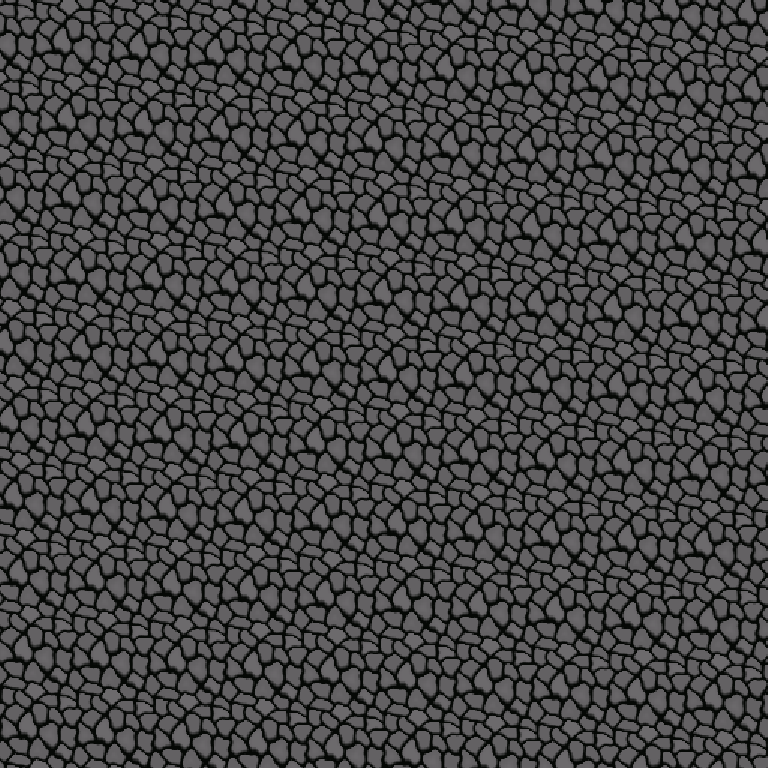
Reproduce this texture procedurally as a three.js fragment shader.

```glsl
// Small grey cobbles with black joints and shaded lower edges, in a slightly skewed repeating tile.
varying vec2 vUv;

#define GRID 512.0                       // texels across the canvas
#define TILES 10.06                      // tile repeats across the canvas
#define SKEW vec2(0.62, 0.70)            // lean of the tile axes
#define STONES vec2(4.0, 5.0)            // stones per tile
#define JITTER 0.6                       // irregularity of the stones
#define JOINT 0.44                       // half width of a joint, in texels
#define SHADE 1.05                       // mean width of the edge shading, in texels
#define ROUNDING 1.7                     // lower values give rounder corners
#define JOINT_COLOR vec3(0.02, 0.03, 0.02)
#define STONE_COLOR vec3(0.388, 0.38, 0.388)
#define LIGHT_COLOR vec3(0.425, 0.415, 0.425)

const float TAU = 6.2831853;

vec2 hash2(vec2 p) {
  vec3 q = fract(p.xyx * vec3(0.1031, 0.1030, 0.0973));
  q += dot(q, q.yzx + 33.33);
  return fract((q.xx + q.yz) * q.zy);
}

// Centre of the stone in a cell; rows are shifted and the layout wraps per tile.
vec2 stoneCentre(vec2 cell) {
  vec2 id = mod(cell, STONES);
  float rowShift = fract(id.y * 0.4);
  return cell + vec2(rowShift, 0.5) + JITTER * (hash2(id + 7.0) - 0.5);
}

// Tile coordinates, bent so that edges wobble and one row per tile is taller.
vec2 bend(vec2 p) {
  vec2 w = p;
  w.x += 0.018 * sin(TAU * (3.0 * p.y + p.x)) + 0.010 * sin(TAU * (5.0 * p.y - 2.0 * p.x));
  w.y += 0.016 * sin(TAU * (3.0 * p.x + p.y)) + 0.010 * sin(TAU * (6.0 * p.x - p.y));
  w.y += 0.042 * sin(TAU * p.y);
  return w;
}

void main() {
  // Snap to texels for crisp, stepped outlines.
  vec2 uv = (floor(vUv * GRID) + 0.5) / GRID;
  vec2 p = bend(uv * TILES + uv.yx * SKEW) * STONES;
  vec2 cellSize = GRID / (TILES * STONES);
  vec2 base = floor(p);

  // Nearest stone.
  vec2 nearest = vec2(0.0);
  vec2 nearestCell = base;
  float best = 1e6;
  for (int j = -2; j <= 2; j++) {
    for (int i = -2; i <= 2; i++) {
      vec2 cell = base + vec2(float(i), float(j));
      vec2 r = (stoneCentre(cell) - p) * cellSize;
      float d = dot(r, r);
      if (d < best) {
        best = d;
        nearest = r;
        nearestCell = cell;
      }
    }
  }

  // Rounded distance to the joints, and the mean direction towards them.
  float weight = 0.0;
  float facing = 0.0;
  for (int j = -2; j <= 2; j++) {
    for (int i = -2; i <= 2; i++) {
      vec2 cell = nearestCell + vec2(float(i), float(j));
      vec2 r = (stoneCentre(cell) - p) * cellSize;
      vec2 gap = r - nearest;
      if (dot(gap, gap) > 0.01) {
        vec2 normal = normalize(gap);
        float w = exp(-ROUNDING * dot(0.5 * (r + nearest), normal));
        weight += w;
        facing += w * normal.y;
      }
    }
  }
  float edge = -log(weight) / ROUNDING;
  facing /= weight;

  // Shading is wide above a joint and narrow below it.
  float shadeWidth = SHADE - 0.75 * facing;
  float lit = clamp((edge - JOINT) / shadeWidth, 0.0, 1.0);

  // Faint tone differences between stones and towards their middles.
  float tone = hash2(mod(nearestCell, STONES) + 19.0).x + 0.06 * edge;
  vec3 stone = mix(STONE_COLOR, LIGHT_COLOR, smoothstep(0.75, 1.05, tone));
  gl_FragColor = vec4(mix(JOINT_COLOR, stone, lit), 1.0);
}
```
